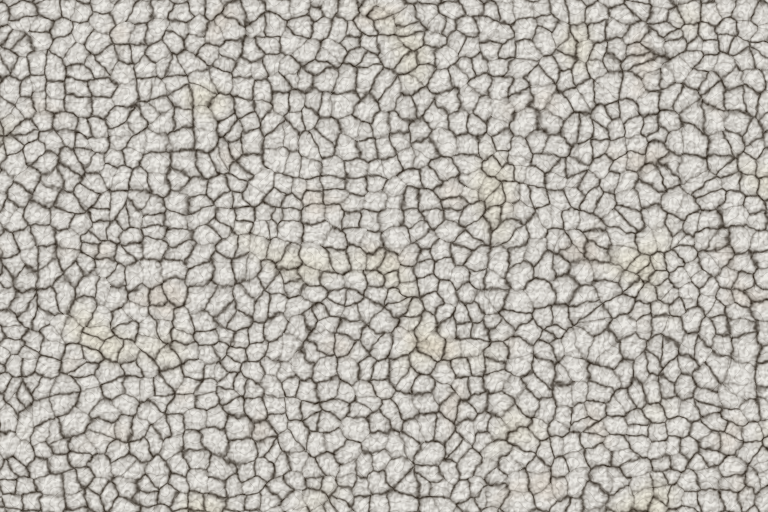
Give the GLSL for this texture, as a Shadertoy shader.

```glsl
// Pale, dry crust split by a fine net of dark cracks into small lumpy plates.
// A warped Voronoi diagram gives the plates; summed border falloffs round them
// into cushions. Gradient noise adds relief, creases, grain and faint stains.

const float ROWS = 27.0;                        // plates along the canvas height
const vec3 CRACK_COLOR = vec3(0.20, 0.17, 0.135);
const vec3 CRUST_COLOR = vec3(0.92, 0.912, 0.892);
const vec3 STAIN_TINT  = vec3(1.0, 0.99, 0.94);
const vec3 EARTH_TINT  = vec3(0.985, 0.965, 0.945);
const vec2 LIGHT_DIR   = vec2(-0.6, 0.8);

vec2 hash2(vec2 p) {
    vec3 q = fract(p.xyx * vec3(0.1031, 0.1030, 0.0973));
    q += dot(q, q.yzx + 33.33);
    return fract((q.xx + q.yz) * q.zy);
}

float cornerSlope(vec2 corner, vec2 offset) {
    float angle = 6.2832 * hash2(corner).x;
    return dot(vec2(cos(angle), sin(angle)), offset);
}

// Gradient noise, roughly -0.7 to 0.7
float gradientNoise(vec2 p) {
    vec2 i = floor(p), f = p - i;
    vec2 u = f * f * f * (f * (f * 6.0 - 15.0) + 10.0);
    vec2 e = vec2(1.0, 0.0);
    return mix(mix(cornerSlope(i, f), cornerSlope(i + e.xy, f - e.xy), u.x),
               mix(cornerSlope(i + e.yx, f - e.yx), cornerSlope(i + e.xx, f - e.xx), u.x),
               u.y);
}

vec2 warp(vec2 p, float frequency, float amount) {
    vec2 q = p * frequency;
    return amount * vec2(gradientNoise(q + 11.3), gradientNoise(q + 47.7));
}

vec2 seedPoint(vec2 cell) {
    return cell + 0.08 + 0.84 * hash2(cell + 100.0);
}

// x: crack core, y: soft shade that rounds the plate towards its borders
vec2 crackNet(vec2 p, float pixel, float depth) {
    vec2 base = floor(p), home = base, toHome = vec2(9.0);
    for (int y = -1; y <= 1; y++)
    for (int x = -1; x <= 1; x++) {
        vec2 cell = base + vec2(x, y);
        vec2 toSeed = seedPoint(cell) - p;
        if (dot(toSeed, toSeed) < dot(toHome, toHome)) {
            toHome = toSeed;
            home = cell;
        }
    }
    float core = 0.0, shade = 0.0;
    for (int y = -2; y <= 2; y++)
    for (int x = -2; x <= 2; x++) {
        if (x == 0 && y == 0) continue;
        vec2 cell = home + vec2(x, y);
        vec2 toSeed = seedPoint(cell) - p;
        float d = max(dot(0.5 * (toHome + toSeed), normalize(toSeed - toHome)), 0.0);
        // The sum of both cells names the border they share
        float strength = mix(0.3, 1.08, smoothstep(0.0, 0.45, hash2(home + cell + 300.0).x));
        float width = max(mix(0.05, 0.072, strength) * depth, 0.7 * pixel);
        core = max(core, strength * exp(-d * d / (width * width)));
        shade += strength * exp(-d / 0.12);
    }
    return vec2(core, 1.5 * (1.0 - exp(-shade / 1.4)));
}

// Small bumps on the plates
float bumps(vec2 p) {
    return 0.55 * gradientNoise(p * 2.3) + 0.45 * gradientNoise(p * 4.7 + 31.0);
}

// Thin wandering dents where the noise crosses zero
float creases(vec2 p, float width) {
    float n = gradientNoise(p) / width;
    return exp(-n * n);
}

void mainImage(out vec4 fragColor, in vec2 fragCoord) {
    float pixel = ROWS / iResolution.y;
    vec2 p = fragCoord * pixel + 50.0;

    // Uneven plate sizes, then lobed and ragged outlines
    vec2 q = p + warp(p, 0.23, 0.8);
    q += warp(p, 1.5, 0.2) + warp(p, 3.6, 0.075);

    // Cracks gape a little more in some regions than in others
    float depth = 1.0 + 0.25 * gradientNoise(p * 0.5 + 7.0);
    vec2 net = crackNet(q, pixel, depth);

    // Brightness: crust, side light, dents and grain, then cracks
    float relief = bumps(p) - bumps(p + 0.12 * LIGHT_DIR);
    float tone = 0.885 + 0.24 * relief + 0.09 * bumps(p + 20.0);
    tone += 0.08 * gradientNoise(p * 7.0 + 90.0);
    tone -= 0.08 * creases(p * 1.9 + 40.0, 0.07);
    tone -= 0.27 * net.x + 0.22 * net.y;

    // Colour ramp with faint yellow and brown patches
    float level = clamp((tone - 0.20) / 0.72, 0.0, 1.0);
    vec3 color = mix(CRACK_COLOR, CRUST_COLOR, level);
    float stain = smoothstep(0.2, 0.6, gradientNoise(p * 0.23 + 130.0));
    float earth = smoothstep(0.2, 0.6, gradientNoise(p * 0.4 + 170.0));
    color *= mix(vec3(1.0), STAIN_TINT, stain) * mix(vec3(1.0), EARTH_TINT, earth);

    fragColor = vec4(color, 1.0);
}
```
